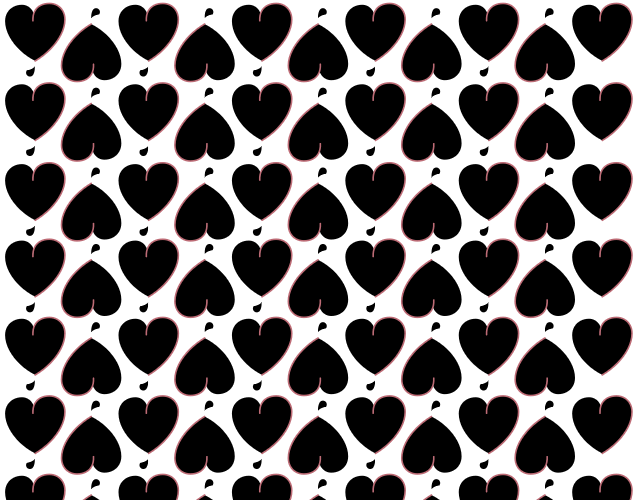
Reproduce this pattern procedurally as a WebGL 1 fragment shader.

```glsl
precision highp float;
// Rows of black hearts, alternately upright and inverted, with half-outlined pink edges and small drops.
uniform vec2 u_resolution;

const float CANVAS_HEIGHT = 600.0;         // design units; y runs downward
const vec2 PERIOD = vec2(136.1, 94.2);
const vec2 HEART_MIDDLE = vec2(0.0, 35.0);
const float STROKE_HALF_WIDTH = 0.95;
const float FAR = 1000.0;
const vec3 PAPER = vec3(1.0);
const vec3 INK = vec3(0.0);
const vec3 PINK = vec3(0.74, 0.42, 0.46);

// Slight uneven spacing of the upper rows.
float rowShift(float row) {
  float k = row - 1.8;
  return 3.0 * exp(-1.4 * k * k);
}

// Local position (xy) and column, row index (zw) of the repeat around a centre.
vec4 repeatCell(vec2 p, vec2 centre) {
  vec2 q = p - centre;
  float row = floor(q.y / PERIOD.y + 0.5);
  q.y -= rowShift(row);
  vec2 id = vec2(floor(q.x / PERIOD.x + 0.5), row);
  return vec4(q - id * PERIOD, id);
}

// Inner motifs fill five complete columns and start at the first row.
bool isPresent(vec2 id) {
  return id.x > -0.5 && id.x < 4.5 && id.y > -0.5;
}

// Distance to a segment (x) and crossing parity of a ray (y).
vec2 traceEdge(vec2 p, vec2 a, vec2 b) {
  vec2 e = b - a;
  vec2 w = p - a;
  float d = length(w - e * clamp(dot(w, e) / dot(e, e), 0.0, 1.0));
  bool spans = (a.y > p.y) != (b.y > p.y);
  float side = w.x * e.y - w.y * e.x;
  bool crosses = spans && ((e.y > 0.0) == (side < 0.0));
  return vec2(d, crosses ? -1.0 : 1.0);
}

vec2 joinTrace(vec2 s, vec2 t) {
  return vec2(min(s.x, t.x), s.y * t.y);
}

vec2 bezier(vec2 a, vec2 b, vec2 c, vec2 d, float t) {
  float s = 1.0 - t;
  return s * s * s * a + 3.0 * s * t * (s * b + t * c) + t * t * t * d;
}

vec2 traceCurve(vec2 p, vec2 a, vec2 b, vec2 c, vec2 d) {
  vec2 trace = vec2(FAR, 1.0);
  vec2 previous = a;
  for (int i = 1; i <= 12; i++) {
    vec2 next = bezier(a, b, c, d, float(i) / 12.0);
    trace = joinTrace(trace, traceEdge(p, previous, next));
    previous = next;
  }
  return trace;
}

// Signed distance of the body (x) and distance to the outlined half (y).
vec2 heart(vec2 p) {
  vec2 stub = vec2(-2.8, 21.5);
  vec2 notch = vec2(-2.0, 12.5);
  vec2 tip = vec2(0.0, 69.8);
  vec2 rightTop = vec2(17.0, 0.8);
  vec2 rightSide = vec2(35.6, 20.0);
  vec2 leftSide = vec2(-36.2, 22.0);
  vec2 leftTop = vec2(-16.0, 2.4);

  vec2 outlined = traceCurve(p, stub, vec2(-3.5, 8.0), vec2(5.0, 0.8), rightTop);
  outlined = joinTrace(outlined, traceCurve(p, rightTop, vec2(28.0, 0.8), vec2(35.6, 9.0), rightSide));
  outlined = joinTrace(outlined, traceCurve(p, rightSide, vec2(35.6, 38.0), vec2(20.0, 58.0), tip));

  vec2 body = joinTrace(outlined, traceCurve(p, tip, vec2(-20.0, 60.0), vec2(-36.2, 40.0), leftSide));
  body = joinTrace(body, traceCurve(p, leftSide, vec2(-36.2, 10.0), vec2(-27.0, 2.4), leftTop));
  body = joinTrace(body, traceCurve(p, leftTop, vec2(-9.0, 2.4), vec2(-4.0, 7.0), notch));
  body = joinTrace(body, traceEdge(p, notch, stub));
  return vec2(body.x * body.y, outlined.x);
}

// Tapered drop with a gently bent tail toward the lower left.
float drop(vec2 p) {
  vec2 tail = vec2(-5.7, 7.2);
  float t = clamp(dot(p, tail) / dot(tail, tail), 0.0, 1.0);
  vec2 bend = vec2(-3.0, -2.4) * t * (1.0 - t);
  return length(p - tail * t - bend) - 4.6 * (1.0 - t);
}

float coverage(float d, float pixel) {
  return clamp(0.5 - d / pixel, 0.0, 1.0);
}

void main() {
  float pixel = CANVAS_HEIGHT / u_resolution.y;
  vec2 p = vec2(gl_FragCoord.x, u_resolution.y - gl_FragCoord.y) * pixel;

  vec4 upright = repeatCell(p, vec2(42.3, 38.3));
  vec4 inverted = repeatCell(p, vec2(109.4, 63.6));
  vec4 upperDrop = repeatCell(p, vec2(115.3, 14.4));
  vec4 lowerDrop = repeatCell(p, vec2(35.9, 87.2));

  // The second heart and drop are half-turns of the first.
  vec2 shape = heart(upright.xy + HEART_MIDDLE);
  if (isPresent(inverted.zw)) shape = min(shape, heart(HEART_MIDDLE - inverted.xy));
  if (isPresent(upperDrop.zw)) shape.x = min(shape.x, drop(upperDrop.xy));
  if (isPresent(lowerDrop.zw)) shape.x = min(shape.x, drop(-lowerDrop.xy));

  vec3 color = mix(PAPER, INK, coverage(shape.x, pixel));
  color = mix(color, PINK, coverage(shape.y - STROKE_HALF_WIDTH, pixel));
  gl_FragColor = vec4(color, 1.0);
}
```
